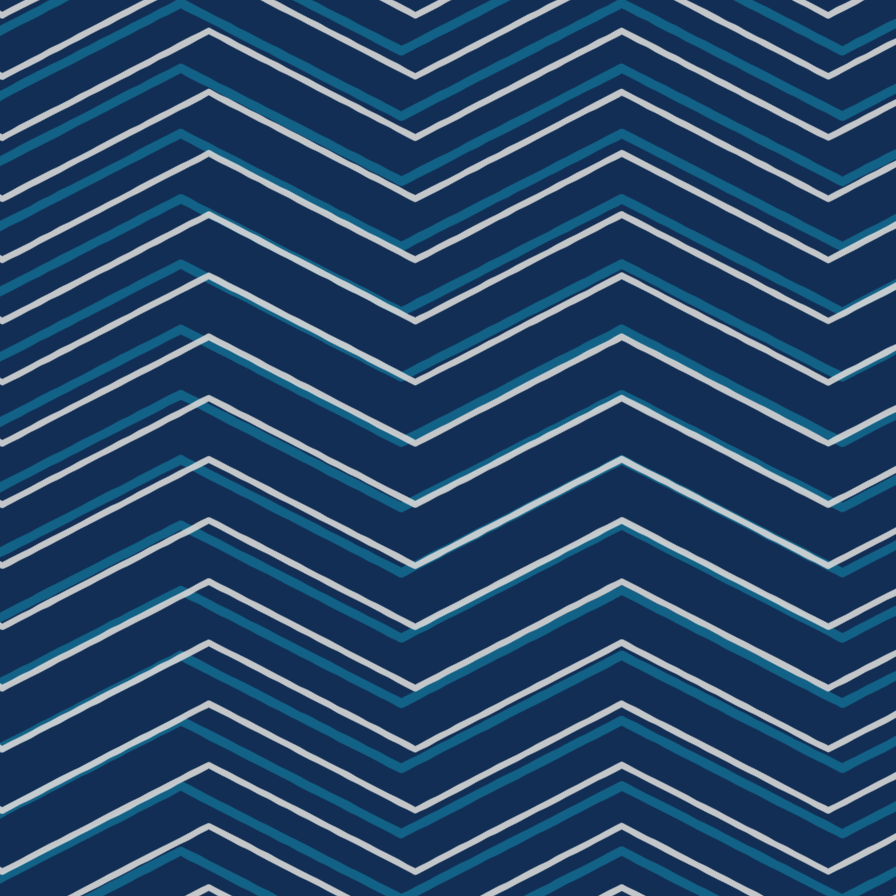
Give the GLSL for this pattern, as a WebGL 2 fragment shader.

```glsl
#version 300 es
precision highp float;

uniform vec2 u_resolution;
out vec4 outColor;

const vec3 NAVY = vec3(0.07, 0.18, 0.33);
const vec3 TEAL = vec3(0.07, 0.38, 0.53);
const vec3 SILVER = vec3(0.845, 0.846, 0.841);
const float SILVER_OPACITY = 0.9;

// Chevron layers: the two grids differ slightly, so they drift apart.
// Size is (zigzag period, row pitch); valley is the centre of one low corner.
const vec2 TEAL_SIZE = vec2(0.4922, 0.0728);
const vec2 TEAL_VALLEY = vec2(0.4479, 0.3607);
const float TEAL_RISE = 0.1263;
const float TEAL_WIDTH = 0.0102;

const vec2 SILVER_SIZE = vec2(0.4609, 0.06827);
const vec2 SILVER_VALLEY = vec2(0.4635, 0.3685);
const float SILVER_RISE = 0.1191;
const float SILVER_WIDTH = 0.0071;

// Slight unevenness along the line edges
const float WOBBLE = 0.0007;
const float WOBBLE_CELLS = 90.0;
const float SOFTNESS = 0.0016;

float hash(vec2 p) {
    vec3 q = fract(p.xyx * 0.1031);
    q += dot(q, q.yzx + 33.33);
    return fract((q.x + q.y) * q.z);
}

// Smooth one-dimensional noise, different for each row
float edgeNoise(float x, float row) {
    float cell = floor(x);
    float blend = smoothstep(0.0, 1.0, x - cell);
    return mix(hash(vec2(cell, row)), hash(vec2(cell + 1.0, row)), blend) - 0.5;
}

// Coverage of stacked zigzag lines with rounded outer corners
float chevrons(vec2 p, vec2 size, vec2 valley, float rise, float width, float pixel) {
    vec2 q = p - valley;
    float halfPeriod = 0.5 * size.x;

    // Mirror x into one rising segment
    float x = abs(q.x - size.x * round(q.x / size.x));
    float lineY = rise * x / halfPeriod;

    // Offset from the nearest row
    float row = round((q.y - lineY) / size.y);
    float offset = q.y - lineY - row * size.y;

    // Distance to the segment
    vec2 segment = vec2(halfPeriod, rise);
    vec2 local = vec2(x, lineY + offset);
    float along = clamp(dot(local, segment) / dot(segment, segment), 0.0, 1.0);
    float dist = length(local - along * segment);

    // Each edge wavers on its own
    float side = step(0.0, offset) * 57.0;
    float waver = WOBBLE * edgeNoise((p.x + 2.0) * WOBBLE_CELLS, row + side + 100.0);
    float soft = max(pixel, SOFTNESS);
    return clamp(0.5 - (dist - 0.5 * width + waver) / soft, 0.0, 1.0);
}

void main() {
    float pixel = 1.0 / min(u_resolution.x, u_resolution.y);
    vec2 p = gl_FragCoord.xy * pixel;

    float teal = chevrons(p, TEAL_SIZE, TEAL_VALLEY, TEAL_RISE, TEAL_WIDTH, pixel);
    float silver = chevrons(p, SILVER_SIZE, SILVER_VALLEY, SILVER_RISE, SILVER_WIDTH, pixel);

    // Silver lies over teal and lets a little of it through
    vec3 color = mix(NAVY, TEAL, teal);
    color = mix(color, SILVER, silver * SILVER_OPACITY);
    outColor = vec4(color, 1.0);
}
```
